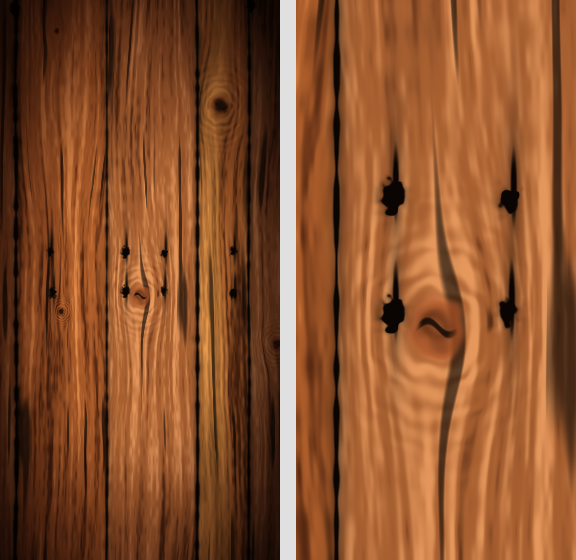
Left, the full canvas; right, a detail of the centre.
This texture is drawn by a Shadertoy shader. Its source:

```glsl
// Weathered vertical planks with dark seams, knots and two rows of nail holes.
// Stretched value noise makes the grain; each knot spreads the grain around it,
// and a warm vignette darkens the borders. Units: width = 1, height = 2.

const int PLANKS = 5;
const float SEAM_X[4] = float[](0.057, 0.381, 0.704, 0.889);
const float SEAM_HALF[4] = float[](0.0065, 0.0030, 0.0055, 0.0042);
const vec3 TINT[PLANKS] = vec3[](vec3(0.88, 0.82, 0.76), vec3(1.03, 0.95, 0.85),
    vec3(1.00, 0.98, 0.98), vec3(1.08, 1.07, 0.98), vec3(0.84, 0.84, 0.86));

const int KNOTS = 5;
// Knot: centre x, centre y, radius, darkness
const vec4 KNOT[KNOTS] = vec4[](vec4(0.219, 0.888, 0.013, 0.75),
    vec4(0.503, 0.943, 0.033, 0.30), vec4(0.786, 1.620, 0.034, 0.80),
    vec4(0.990, 0.771, 0.020, 0.65), vec4(0.203, 1.890, 0.011, 0.60));

const float HOLE_X[4] = float[](0.186, 0.444, 0.590, 0.835);
const float HOLE_ROW_Y = 0.957;
const float HOLE_ROW_GAP = 0.140;
const float HOLE_RADIUS = 0.0125;

const vec3 GRAIN_DARK = vec3(0.27, 0.13, 0.06);
const vec3 GRAIN_MID = vec3(0.61, 0.355, 0.18);
const vec3 GRAIN_LIGHT = vec3(0.83, 0.56, 0.34);
const vec3 KNOT_RED = vec3(0.46, 0.21, 0.09);
const vec3 HONEY = vec3(0.80, 0.55, 0.26);
const vec3 GAP = vec3(0.035, 0.018, 0.012);

float hash(vec2 p) {
    vec3 q = fract(vec3(p.xyx) * 0.1031);
    q += dot(q, q.yzx + 33.33);
    return fract((q.x + q.y) * q.z);
}

float noise(vec2 p) {
    vec2 i = floor(p), f = fract(p);
    f = f * f * (3.0 - 2.0 * f);
    return mix(mix(hash(i), hash(i + vec2(1, 0)), f.x),
               mix(hash(i + vec2(0, 1)), hash(i + vec2(1, 1)), f.x), f.y);
}

int plankAt(float x) {
    int id = 0;
    for (int i = 0; i < PLANKS - 1; i++) id += int(step(SEAM_X[i], x));
    return id;
}

// Signed distance to a ragged nail hole, drawn out along the grain
float holeDist(vec2 d, float radius) {
    float ragged = (noise(d * 140.0 + radius * 9e3) - 0.5) * 0.008;
    float pit = length(d * vec2(1.0, 0.68)) - radius + ragged;
    float tear = length(d * vec2(1.0, 0.09) - vec2(0.004, 0.0015)) - 0.0034;
    return min(pit, tear);
}

void mainImage(out vec4 fragColor, in vec2 fragCoord) {
    vec2 uv = fragCoord / iResolution.xy;
    vec2 p = uv * vec2(1.0, 2.0);
    float aa = 1.2 / iResolution.x;

    // Planks and the ragged seams between them
    int plank = plankAt(p.x);
    float seed = float(plank) * 17.3 + 5.0;
    float seam = 1.0;
    for (int i = 0; i < PLANKS - 1; i++) {
        float k = float(i) * 7.1;
        float bend = (noise(vec2(p.y * 3.0, k)) - 0.5) * 0.006;
        float chips = (noise(vec2(p.y * 38.0, k + 3.0)) - 0.5) * SEAM_HALF[i];
        seam = min(seam, abs(p.x - SEAM_X[i] - bend) - SEAM_HALF[i] * 0.85 - chips);
    }

    // Grain coordinate: slow drift, then spread around each knot of this plank
    float grainX = p.x + 0.05 * (noise(vec2(p.x * 5.0 + seed, p.y * 1.6 + seed)) - 0.5);
    grainX += 0.007 * noise(vec2(p.x * 16.0, p.y * 7.0 + seed));
    float knotMask = 0.0, knotDark = 0.0, rings = 0.0;
    for (int i = 0; i < KNOTS; i++) {
        vec4 k = KNOT[i];
        if (plankAt(k.x) != plank) continue;
        vec2 d = p - k.xy;
        float r = length(d * vec2(1.0, 0.85)) / k.z;
        r += 0.35 * (noise(d / k.z * 1.7 + seed) - 0.5);
        vec2 reach = d / (k.z * vec2(2.4, 4.2));
        grainX -= 0.85 * d.x * exp(-dot(reach, reach));
        float halo = exp(-r * r * 0.13);
        rings += halo * sin(r * 10.0) * 0.16;
        knotMask = max(knotMask, 1.0 - smoothstep(0.75, 1.15, r));
        float core = k.w * (1.0 - smoothstep(0.25, 1.1, r));
        float split = 1.0 - smoothstep(0.06, 0.22, abs(d.y / k.z + 0.25 * sin(d.x / k.z * 4.0)));
        core = max(core, 0.85 * split * (1.0 - smoothstep(0.5, 0.85, r)));
        knotDark = max(knotDark, core);
    }

    // Broad streaks, growth lines and short fibres
    float broad = noise(vec2(grainX * 13.0 + seed, p.y * 0.9));
    float streak = noise(vec2(grainX * 42.0 + seed, p.y * 1.8 + seed));
    float lines = noise(vec2(grainX * 115.0 + seed, p.y * 3.0));
    float fibre = noise(vec2(grainX * 190.0, p.y * 32.0 + seed));
    float patches = noise(p * vec2(7.0, 3.5) + seed);
    float tone = 0.52 + 0.26 * (broad - 0.5) + 0.36 * (streak - 0.5) + 0.52 * (lines - 0.5)
               + 0.24 * (fibre - 0.5) + 0.28 * (patches - 0.5) + rings;
    vec3 col = mix(GRAIN_DARK, GRAIN_MID, smoothstep(0.0, 0.5, tone));
    col = mix(col, GRAIN_LIGHT, smoothstep(0.48, 0.95, tone)) * TINT[plank];
    if (plank == 3) col = mix(col, HONEY * (0.6 + 0.6 * tone), 0.6 * smoothstep(0.4, 0.8, broad));

    // Long drying cracks, then knots
    float crack = smoothstep(0.76, 0.90, noise(vec2(grainX * 62.0 + seed * 3.0, p.y * 2.2)));
    col *= 1.0 - 0.6 * crack;
    col = mix(col, KNOT_RED * (0.7 + 0.8 * tone), 0.7 * knotMask);
    col = mix(col, GAP, knotDark);

    // Two rows of nail holes and a hole at the top of the outer seams
    float hole = 1.0;
    for (int i = 0; i < 8; i++) {
        vec2 cell = vec2(i / 2, i % 2);
        vec2 jitter = vec2(hash(cell + 4.0), hash(cell + 9.0)) - 0.5;
        vec2 centre = vec2(HOLE_X[i / 2], HOLE_ROW_Y + HOLE_ROW_GAP * cell.y) + 0.012 * jitter;
        hole = min(hole, holeDist(p - centre, HOLE_RADIUS * (0.9 + 0.4 * jitter.x)));
    }
    hole = min(hole, holeDist(p - vec2(SEAM_X[0] - 0.004, 1.970), 0.016));
    hole = min(hole, holeDist(p - vec2(SEAM_X[3] + 0.008, 1.980), 0.015));

    // Soft shade beside openings, then the openings themselves
    col *= 1.0 - 0.45 * exp(-max(seam, 0.0) * 130.0);
    col *= 1.0 - 0.40 * exp(-max(hole, 0.0) * 200.0);
    col = mix(GAP, col, smoothstep(-aa, aa, min(seam, hole)));

    // Warm vignette
    float rim = length((uv - vec2(0.5, 0.47)) * vec2(1.0, 0.96));
    float light = 1.0 - 0.88 * smoothstep(0.18, 0.74, rim);
    col *= 1.08 * pow(vec3(light), vec3(0.95, 1.15, 1.25));
    fragColor = vec4(clamp(col, 0.0, 1.0), 1.0);
}
```
